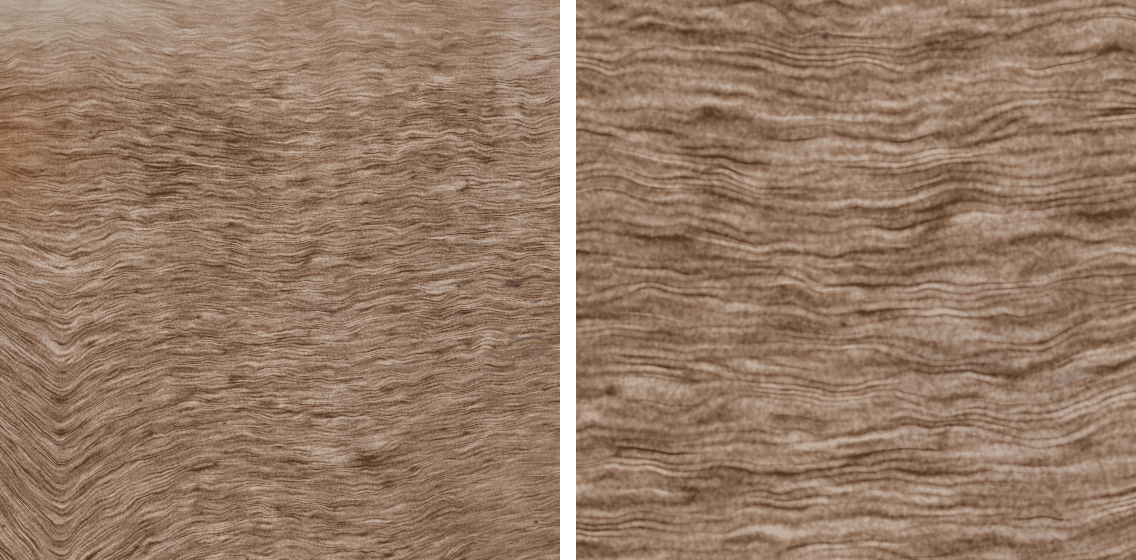
Left: the whole. Right: its middle third, enlarged.
Reproduce this texture procedurally as a Shadertoy shader.

```glsl
// Weathered wood surface: fine wavy fibres flowing over soft swells and a sharp valley.

const vec3 DARK_BROWN = vec3(0.395, 0.275, 0.195);
const vec3 MID_TAN    = vec3(0.580, 0.458, 0.367);
const vec3 PALE_TAN   = vec3(0.73, 0.645, 0.58);
const vec3 COOL_SHEEN = vec3(0.70, 0.66, 0.66);
const vec3 WARM_RUST  = vec3(0.60, 0.40, 0.24);
const vec3 PIT_BROWN  = vec3(0.22, 0.15, 0.12);

float hash(vec2 p) {
    vec3 q = fract(vec3(p.xyx) * 0.1031);
    q += dot(q, q.yzx + 33.33);
    return fract((q.x + q.y) * q.z);
}

// Smooth value noise in 0..1
float noise(vec2 p) {
    vec2 cell = floor(p);
    vec2 f = fract(p);
    f = f * f * (3.0 - 2.0 * f);
    float low  = mix(hash(cell), hash(cell + vec2(1, 0)), f.x);
    float high = mix(hash(cell + vec2(0, 1)), hash(cell + vec2(1, 1)), f.x);
    return mix(low, high, f.y);
}

// Noise centred on zero
float ripple(vec2 p) {
    return noise(p) - 0.5;
}

// Winding lines along the middle level of the noise
float threads(vec2 p, float width) {
    return 1.0 - smoothstep(0.0, width, abs(ripple(p)));
}

// Soft round spot, 1 at its centre
float spot(vec2 p, vec2 centre, vec2 size) {
    vec2 d = (p - centre) / size;
    return exp(-dot(d, d));
}

// Height of the fibre that passes through p, relative to a straight one
float fibreHeight(vec2 p) {
    float d = p.x - mix(0.10, 0.13, p.y);
    float side = sqrt(d * d + 0.0002);
    float leftBank  = 1.2 * side;
    float rightBank = 0.21 * (1.0 - exp(-4.5 * side));
    float valley = mix(leftBank, rightBank, smoothstep(-0.015, 0.015, d));
    float fade = 1.0 - smoothstep(0.0, 0.9, p.y);
    float farRise = 0.45 * max(p.x - 0.58, 0.0) * max(p.x - 0.58, 0.0);
    float swell = 0.012 * sin(p.x * 11.0 + p.y * 3.0 - 2.6);
    return valley * fade + farRise * (1.0 - 0.6 * p.y) + swell;
}

// Small crimps shared by neighbouring fibres
float crimp(vec2 p) {
    return 0.011 * ripple(p * vec2(23.0, 9.0))
         + 0.006 * ripple(p * vec2(47.0, 30.0) + 7.3)
         + 0.003 * ripple(p * vec2(90.0, 85.0) + 3.1);
}

// Light and dark strands, in coordinates along and across the fibre
float strands(vec2 g, float focus) {
    g.y += 0.04 * g.x;
    float broad  = ripple(g * vec2(9.0, 58.0) + 11.0);
    float medium = ripple(g * vec2(22.0, 165.0) + 5.7);
    float fine   = ripple(g * vec2(46.0, 290.0) + 23.0);

    // Rounded strands parted by narrow dark grooves
    float phase  = g.y * 118.0 + 2.6 * noise(g * vec2(18.0, 50.0) + 3.0);
    float groove = (2.0 * abs(sin(3.1416 * phase)) - 1.27) * noise(g * vec2(24.0, 90.0) + 29.0);

    float crack  = threads(g * vec2(21.0, 110.0) + 41.0, 0.17)
                 * smoothstep(0.38, 0.85, noise(g * vec2(26.0, 95.0) + 83.0));
    float crest  = threads(g * vec2(19.0, 100.0) + 67.0, 0.19)
                 * smoothstep(0.35, 0.85, noise(g * vec2(24.0, 85.0) + 19.0));
    float detail = 0.46 * medium + 0.42 * fine + 0.32 * groove + 0.32 * crest - 0.42 * crack;
    return 0.20 * broad + detail * focus;
}

// Gritty speckle, turned so that its cells do not line up with the canvas
float grit(vec2 p) {
    vec2 turned = vec2(0.8 * p.x - 0.6 * p.y, 0.6 * p.x + 0.8 * p.y);
    return 0.7 * ripple(turned * 310.0) + ripple(turned.yx * 540.0 + 13.0);
}

// Scattered small dark pits
float pits(vec2 p) {
    float amount = 0.0;
    for (int i = 0; i < 16; i++) {
        float id = float(i);
        vec2 centre = vec2(hash(vec2(id, 3.7)), 0.85 * hash(vec2(id, 9.2)));
        float radius = mix(0.0012, 0.0036, hash(vec2(id, 5.1)));
        amount = max(amount, spot(p, centre, vec2(1.3, 1.0) * radius));
    }
    return amount;
}

vec3 woodColour(float tone) {
    vec3 lower = mix(DARK_BROWN, MID_TAN, clamp(tone * 2.0, -0.3, 1.0));
    return mix(lower, PALE_TAN, clamp(tone * 2.0 - 1.0, 0.0, 1.2));
}

void mainImage(out vec4 fragColor, in vec2 fragCoord) {
    vec2 uv = fragCoord / iResolution.xy;
    vec2 grain = vec2(uv.x, uv.y - fibreHeight(uv) - crimp(uv));
    // Shallow focus softens the top edge and the lower right corner
    float focus = 1.0 - 0.45 * smoothstep(0.75, 1.0, uv.y)
                - 0.3 * spot(uv, vec2(1.0, 0.0), vec2(0.3));
    // Brightness from strands, grit, patches and lighting
    float tone = 0.525 + strands(grain, focus) + 0.34 * grit(uv) * focus;
    tone += 0.15 * ripple(uv * vec2(5.0, 4.0) + 2.0) + 0.12 * ripple(uv * vec2(22.0, 9.0) + 31.0);
    tone += 0.15 * smoothstep(0.7, 1.0, uv.y) - 0.07 * (1.0 - smoothstep(0.0, 0.5, uv.y));
    vec3 colour = woodColour(tone);
    // Warm left flank, cool upright sheen and the pale upper left corner
    colour = mix(colour, WARM_RUST, 0.35 * spot(uv, vec2(0.0, 0.73), vec2(0.13, 0.12)));
    float sheen = smoothstep(0.55, 0.95, noise(uv * vec2(13.0, 4.5) + 17.0));
    colour = mix(colour, COOL_SHEEN, 0.22 * sheen * smoothstep(0.2, 0.9, tone));
    colour = mix(colour, vec3(0.74, 0.72, 0.68), 0.5 * spot(uv, vec2(0.08, 1.0), vec2(0.22, 0.08)));
    // Ragged dark stains, mostly on the right, and pits
    float area = spot(uv, vec2(0.88, 0.45), vec2(0.26, 0.11)) + 0.5 * spot(uv, vec2(0.04, 0.2), vec2(0.13));
    float stain = area * smoothstep(0.68, 0.9, noise(grain * vec2(24.0, 85.0) + 53.0));
    colour = mix(colour, PIT_BROWN, clamp(0.5 * stain + 0.75 * pits(uv), 0.0, 0.9));
    fragColor = vec4(colour, 1.0);
}
```
